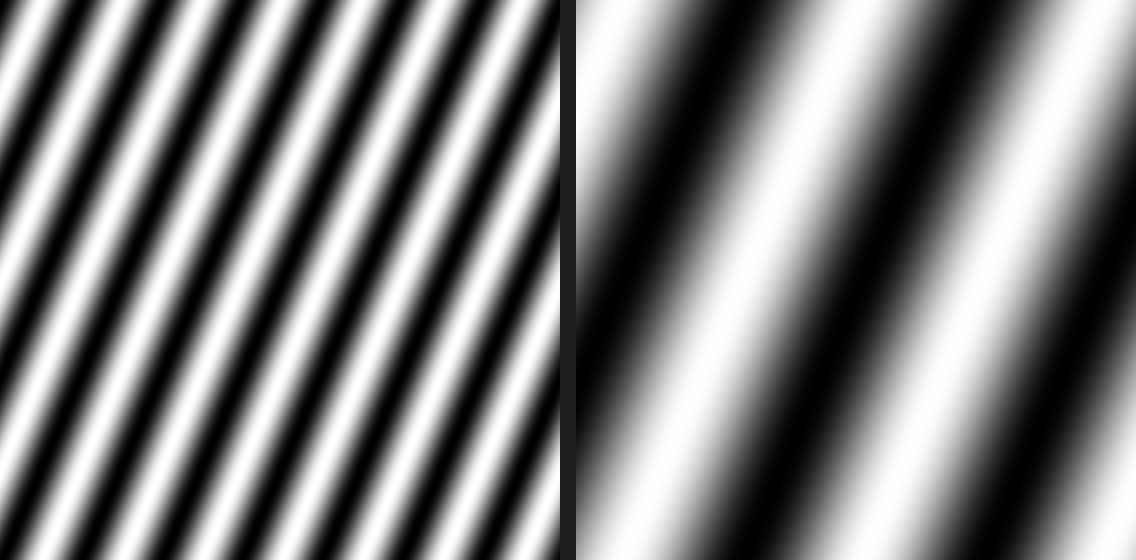
Left: the whole. Right: its middle third, enlarged.
A WebGL 2 fragment shader for this pattern:

```glsl
#version 300 es
precision highp float;

uniform vec2 u_resolution;
out vec4 fragColor;

// Soft stripe profile: 0 at whole phases, 1 halfway between them
float sineWave(float phase) {
    return 0.5 - 0.5 * cos(6.28319 * phase);
}

void main() {
    vec2 uv = gl_FragCoord.xy / u_resolution;

    // Seven repeats across and three down, leaning to the right
    float phase = dot(uv, vec2(7.0, -3.0)) - 0.03;

    // Blend from black to white
    vec3 color = mix(vec3(0.0), vec3(1.0), sineWave(phase));
    fragColor = vec4(color, 1.0);
}
```
